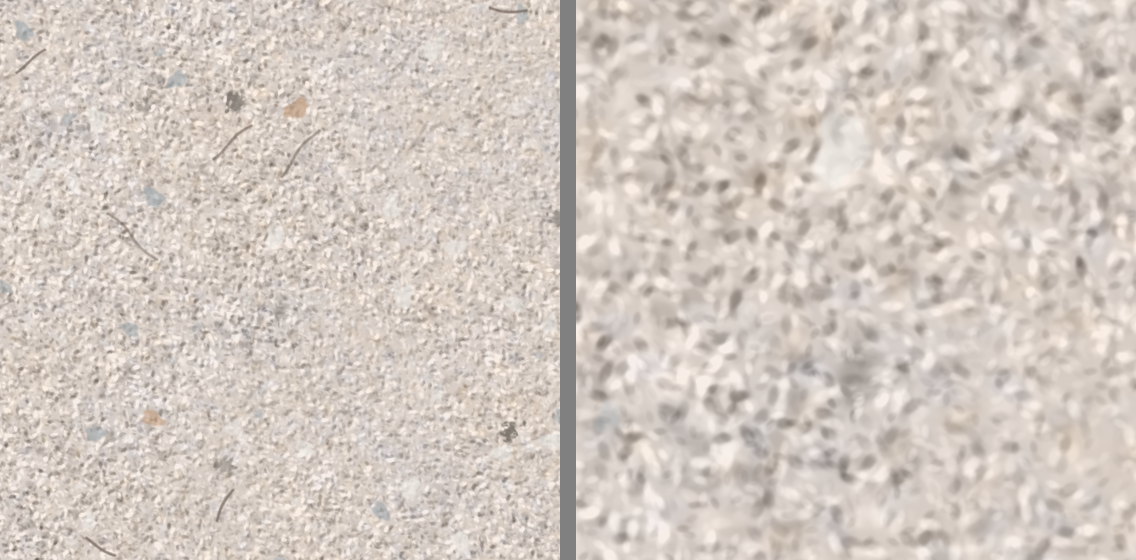
Left, the full canvas; right, a detail of the centre.
Give the GLSL for this texture, as a WebGL 1 fragment shader.

```glsl
precision highp float;
uniform vec2 u_resolution;

#define SAND vec3(0.845, 0.805, 0.775)
#define GRAIN_FREQ 82.0
#define GRAIN_DEPTH 0.145
#define CLUSTER_FREQ 43.0
#define CLUSTER_DEPTH 0.085
#define GRIT_FREQ 128.0
#define GRIT_DEPTH 0.085
#define PEBBLE_FREQ 13.0
#define PEBBLE_SHARE 0.4
#define TWIG_COUNT 7
#define CLUMP_COUNT 6

vec2 hash2(vec2 p) {
  vec3 q = fract(p.xyx * vec3(0.1031, 0.1030, 0.0973));
  q += dot(q, q.yzx + 33.33);
  return fract((q.xx + q.yz) * q.zy);
}

mat2 rotation(float angle) {
  float c = cos(angle), s = sin(angle);
  return mat2(c, -s, s, c);
}

// Cellular noise: one soft oval grain of random tone and direction per cell
float grains(vec2 p) {
  vec2 cell = floor(p);
  float sum = 0.0;
  for (int y = -1; y <= 1; y++) {
    for (int x = -1; x <= 1; x++) {
      vec2 id = cell + vec2(float(x), float(y));
      vec2 look = hash2(id + 71.3);
      vec2 d = rotation(look.x * 6.2832) * (p - id - hash2(id));
      d /= vec2(0.52, 0.3);
      float r2 = dot(d, d);
      sum += (look.y * 2.0 - 1.0) * exp(-r2 * r2);
    }
  }
  return sum;
}

// Layered sines for broad, uneven patches
float patches(vec2 p) {
  float a = sin(p.x * 7.0 + 2.0 * sin(p.y * 5.0 + 1.0));
  float b = sin(p.y * 11.0 - p.x * 6.0 + 1.5 * sin(p.x * 9.0));
  float c = sin(p.x * 19.0 + p.y * 15.0 + 2.0 * sin(p.y * 13.0));
  return (a + b + 0.7 * c) / 2.7;
}

// Scattered chips: pale quartz, blue-grey stone and a few rusty ones
vec3 addPebbles(vec3 color, vec2 uv, float tone) {
  vec2 p = uv * PEBBLE_FREQ;
  vec2 cell = floor(p);
  for (int y = -1; y <= 1; y++) {
    for (int x = -1; x <= 1; x++) {
      vec2 id = cell + vec2(float(x), float(y));
      vec2 pick = hash2(id + 19.7);
      vec2 look = hash2(id + 43.1);
      vec2 d = rotation(look.x * 6.2832) * (p - id - hash2(id + 5.9));
      d.x *= 0.65;
      float angle = atan(d.y, d.x);
      float wobble = 1.0 + 0.15 * sin(angle * 3.0 + look.y * 9.0) + 0.1 * sin(angle * 5.0);
      float radius = mix(0.07, 0.2, look.y * look.y) * wobble;
      float cover = 1.0 - smoothstep(-0.035, 0.035, length(d) - radius);
      vec3 stone = vec3(0.91, 0.89, 0.87);
      if (pick.y > 0.62) stone = vec3(0.67, 0.69, 0.70);
      if (pick.y > 0.93) stone = vec3(0.77, 0.65, 0.55);
      cover *= step(pick.x, PEBBLE_SHARE) * mix(0.35, 0.85, look.y);
      color = mix(color, stone + tone * 0.3, cover);
    }
  }
  return color;
}

// Thin, slightly bent dry stems
vec3 addTwigs(vec3 color, vec2 uv) {
  for (int i = 0; i < TWIG_COUNT; i++) {
    vec2 seed = vec2(float(i) * 3.7 + 2.0, 57.0);
    vec2 look = hash2(seed + 8.0);
    vec2 d = rotation(look.x * 2.4 - 0.8) * (uv - hash2(seed));
    float halfLength = mix(0.015, 0.065, look.y);
    d.y += 0.004 * sin(d.x * 55.0 + look.x * 6.0);
    float dist = length(vec2(max(abs(d.x) - halfLength, 0.0), d.y));
    float cover = 1.0 - smoothstep(0.0005, 0.0045, dist);
    color = mix(color, vec3(0.46, 0.40, 0.36), cover * mix(0.85, 0.45, look.y));
  }
  return color;
}

// Small ragged dark crumbs
vec3 addClumps(vec3 color, vec2 uv, float tone) {
  for (int i = 0; i < CLUMP_COUNT; i++) {
    vec2 seed = vec2(float(i) * 5.3 + 1.0, 91.0);
    vec2 look = hash2(seed + 4.0);
    float dist = length(uv - hash2(seed)) + tone * 0.06;
    float radius = mix(0.007, 0.021, look.x);
    float cover = 1.0 - smoothstep(radius * 0.4, radius * 1.3, dist);
    color = mix(color, vec3(0.42, 0.40, 0.37), cover * mix(0.35, 0.8, look.y));
  }
  return color;
}

void main() {
  vec2 uv = gl_FragCoord.xy / min(u_resolution.x, u_resolution.y);
  float patchiness = patches(uv);
  float roughness = 1.05 + 0.25 * patchiness - 0.25 * (uv.x - 0.5);

  // Lit grains with a shadow on their lower right
  vec2 p = uv * GRAIN_FREQ;
  float relief = grains(p) - 0.5 * grains(p + vec2(-0.38, 0.42));
  float cluster = grains(uv * CLUSTER_FREQ + 17.0);
  float tone = GRAIN_DEPTH * relief + CLUSTER_DEPTH * cluster;
  tone += GRIT_DEPTH * grains(uv * GRIT_FREQ + 31.0);
  tone *= roughness;
  tone *= tone < 0.0 ? 1.15 : 0.92;

  // Warm and cool tints over the sand
  float warmth = 0.012 * patches(uv.yx * 1.3 + 4.0) + 0.02 * grains(uv * 36.0 + 53.0);
  vec3 color = SAND + min(tone, 0.13) + warmth * vec3(0.6, 0.0, -0.9);
  color = addPebbles(color, uv, tone);
  color = addClumps(color, uv, tone);
  color = addTwigs(color, uv);
  gl_FragColor = vec4(clamp(color, 0.0, 1.0), 1.0);
}
```
